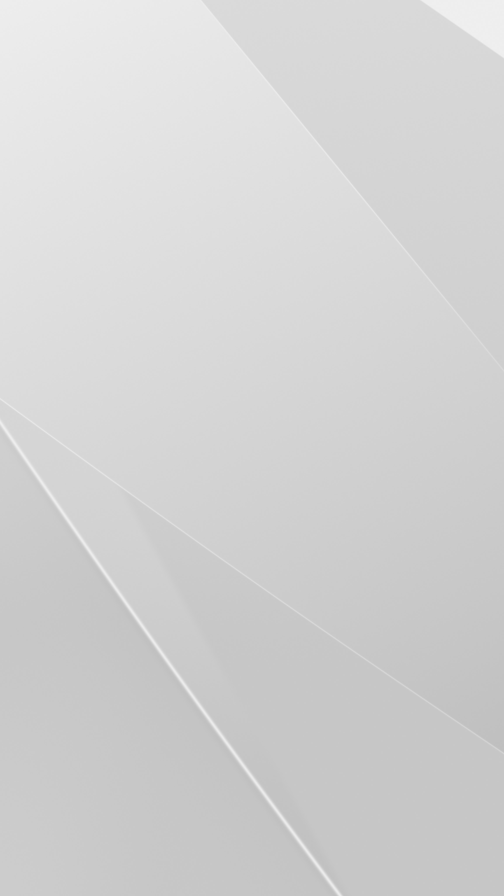
Reproduce this background procedurally as a WebGL 1 fragment shader.

```glsl
precision highp float;

uniform vec2 u_resolution;

// Signed distance to the line through a and b, positive on its upper right.
float side(vec2 p, vec2 a, vec2 b) {
  vec2 along = normalize(b - a);
  return dot(p - a, vec2(-along.y, along.x));
}

float fill(float d, float softness) {
  return smoothstep(-softness, softness, d);
}

float glow(float d, float width) {
  return exp(-d * d / (width * width));
}

// Arch that is zero at both ends of a span starting at the left edge.
float arch(float x, float span) {
  return sin(3.14159 * clamp(x / span, 0.0, 1.0));
}

float hash(vec2 p) {
  vec3 q = fract(p.xyx * 0.1031);
  q += dot(q, q.yzx + 33.33);
  return fract((q.x + q.y) * q.z);
}

void main() {
  // Canvas units: height is 1, width is 9/16.
  vec2 p = gl_FragCoord.xy / u_resolution * vec2(0.5625, 1.0);
  float pixel = 1.0 / u_resolution.y;
  float down = 1.0 - p.y;

  // Panel edges, two of them slightly bowed
  float upper = side(p, vec2(0.224, 1.0), vec2(0.5625, 0.586));
  float corner = side(p, vec2(0.469, 1.0), vec2(0.5625, 0.935));
  float middle = side(p, vec2(0.0, 0.555), vec2(0.5625, 0.159));
  middle += 0.004 * arch(p.x, 0.5625);
  float fold = side(p, vec2(0.141, 0.443), vec2(0.388, 0.0));
  float ridge = side(p, vec2(0.0, 0.529), vec2(0.380, 0.0));
  ridge += 0.004 * arch(p.x, 0.38);

  // Main sheet, light at the top left
  float shade = 0.93 - 0.179 * (0.45 * p.x + 0.9 * down);

  // Upper right panel and its bright corner
  float upperShade = 0.857 - 0.1 * down - 0.012 * p.x;
  shade = mix(shade, upperShade, fill(upper, pixel));
  shade = mix(shade, 0.935, fill(corner, pixel));

  // Lower sheet with a faint folded facet
  float lowerShade = 0.777 + 0.035 * smoothstep(0.25, 0.5, p.y);
  float facetShade = mix(0.758, 0.838, smoothstep(0.02, 0.56, p.y));
  lowerShade = mix(facetShade, lowerShade, fill(fold, 0.006));
  shade = mix(lowerShade, shade, fill(middle, pixel));

  // Lower left panel, darker toward the ridge
  float leftShade = 0.778 + 0.045 * smoothstep(0.28, 0.53, p.y);
  leftShade += 0.022 * smoothstep(0.2, 0.0, p.x) * smoothstep(0.35, 0.0, p.y);
  leftShade -= 0.01 * glow(ridge, 0.06);
  shade = mix(leftShade, shade, fill(ridge, pixel));

  // Hairline highlights, fading toward their ends
  float hairline = max(0.0009, 0.45 * pixel);
  shade += 0.055 * glow(upper, hairline) * (0.4 + 0.6 * arch(p.x - 0.2, 0.4));
  shade += 0.06 * glow(middle, hairline);

  // Thick lit ridge with a soft shadow
  shade -= 0.014 * glow(ridge + 0.005, 0.004);
  shade = mix(shade, 0.95, 0.85 * glow(ridge, max(0.0021, 0.8 * pixel)));

  // Faint grain hides banding
  shade += 0.003 * (hash(floor(p * 512.0)) - 0.5);
  gl_FragColor = vec4(vec3(shade), 1.0);
}
```
